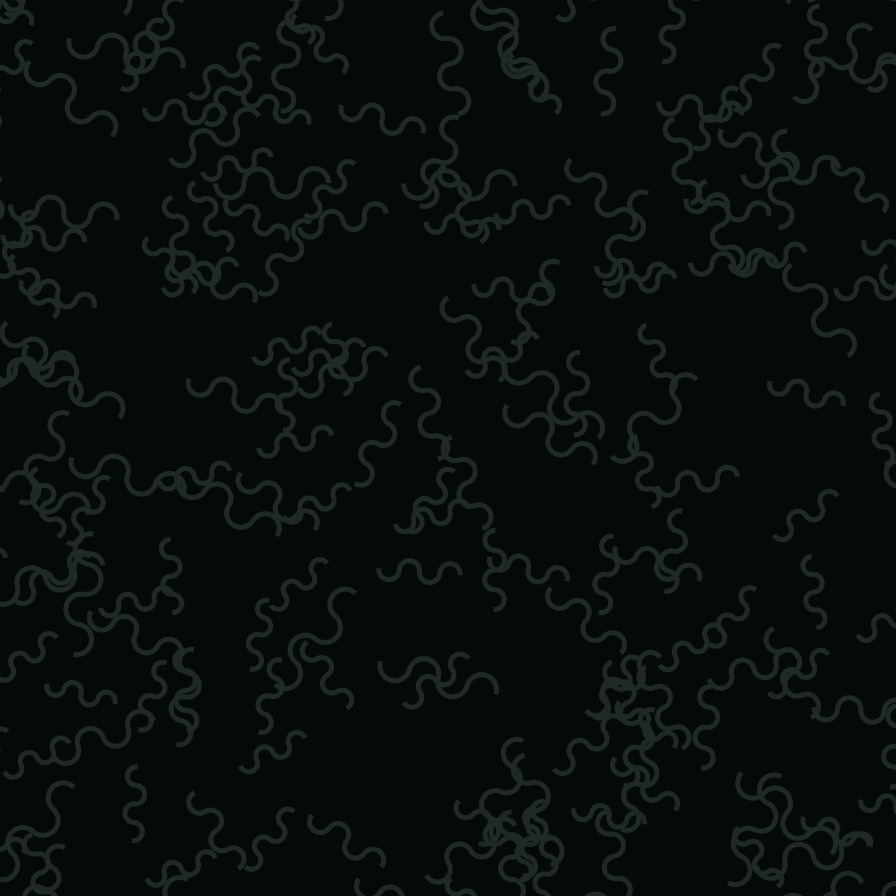
This pattern is drawn by a WebGL 1 fragment shader. Its source:

```glsl
precision highp float;
// Scattered squiggles: dim green-grey strokes of four alternating half circles on near black.

uniform vec2 u_resolution;

const float CELLS = 7.0;         // grid cells per canvas side
const float HALF_WIDTH = 0.0028; // half the stroke width

// Three random values in 0..1 from a three-part key.
vec3 hash3(vec3 key) {
  key = fract(key * vec3(0.1031, 0.1030, 0.0973));
  key += dot(key, key.yxz + 33.33);
  return fract((key.xxy + key.yxx) * key.zyx);
}

// Signed distance to a wavy stroke along x, centred on the origin, with flat ends.
float squiggle(vec2 q, float radius, float pixel) {
  q = q.y < 0.0 ? -q : q; // the curve is point symmetric
  float centre = q.x < radius ? -radius : 3.0 * radius;
  float arcs = abs(length(q - vec2(centre, 0.0)) - radius) - HALF_WIDTH;
  float cap = max(abs(q.x + 4.0 * radius) - HALF_WIDTH, q.y - 0.5 * pixel);
  return min(arcs, cap);
}

void main() {
  float pixel = 1.0 / min(u_resolution.x, u_resolution.y);
  vec2 p = gl_FragCoord.xy * pixel;

  // A squiggle reaches less than half a cell, so four cells suffice.
  vec2 corner = floor(p * CELLS - 0.5);
  float nearest = 1.0;
  for (int j = 0; j < 2; j++) {
    for (int i = 0; i < 2; i++) {
      vec2 cell = corner + vec2(float(i), float(j));
      for (int k = 0; k < 6; k++) {
        vec3 key = vec3(cell + 17.0, float(k) * 7.0 + 3.0);
        vec3 place = hash3(key);
        vec3 form = hash3(key + 51.7);
        if (form.z > 0.66) continue; // uneven density

        float angle = 6.2832 * place.z;
        float c = cos(angle), s = sin(angle);
        vec2 q = mat2(c, -s, s, c) * (p - (cell + place.xy) / CELLS);
        float radius = mix(0.0098, 0.017, form.x * form.x);
        nearest = min(nearest, squiggle(q, radius, pixel));
      }
    }
  }

  float ink = 1.0 - smoothstep(-0.7 * pixel, 0.7 * pixel, nearest);
  vec3 ground = vec3(0.016, 0.036, 0.038);
  vec3 stroke = vec3(0.12, 0.16, 0.153);
  gl_FragColor = vec4(mix(ground, stroke, ink), 1.0);
}
```
